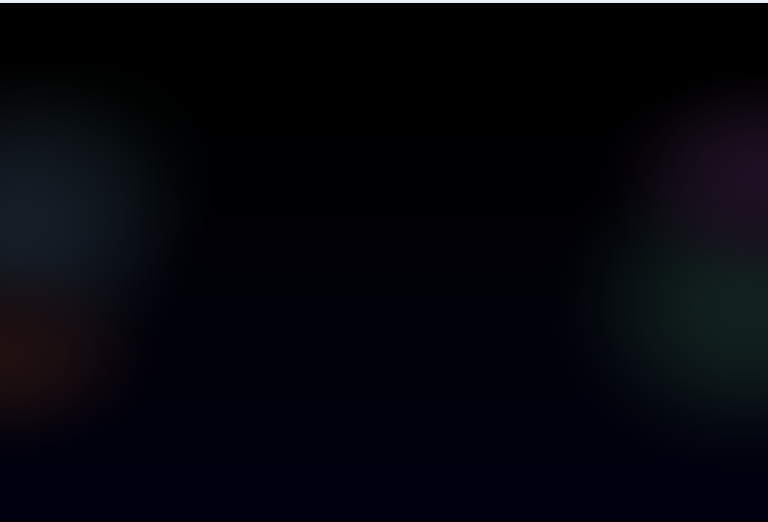
Give the GLSL for this background, as a Shadertoy shader.

```glsl
// A near-black night backdrop with dim coloured lights leaking in from both sides.
// A vertical gradient is overlaid with soft elliptical glows, then closed by a
// bright hairline along the top edge and a faint dark one along the bottom.

// Backdrop gradient, from the floor up to the height where it turns black
const vec3  FLOOR_COLOR  = vec3(0.0, 0.002, 0.062);
const float BLACK_HEIGHT = 0.82;

// Glow colours
const vec3 SLATE  = vec3(0.085, 0.112, 0.150);
const vec3 MOSS   = vec3(0.004, 0.026, 0.016);
const vec3 EMBER  = vec3(0.122, 0.062, 0.064);
const vec3 TEAL   = vec3(0.068, 0.128, 0.120);
const vec3 VIOLET = vec3(0.118, 0.062, 0.134);

// Border lines, in units of the canvas height
const vec3  TOP_LINE_COLOR    = vec3(0.93, 0.94, 0.95);
const vec3  BOTTOM_LINE_COLOR = vec3(0.018, 0.0, 0.03);
const float LINE_HEIGHT       = 0.0057;

// Smooth elliptical falloff: 1 at the centre, 0 at the radii
float glow(vec2 p, vec2 center, vec2 radii) {
    vec2 q = (p - center) / radii;
    float f = max(1.0 - dot(q, q), 0.0);
    return f * f;
}

// Antialiased coverage of the region where d is positive
float coverage(float d) {
    return clamp(d * iResolution.y + 0.5, 0.0, 1.0);
}

void mainImage(out vec4 fragColor, in vec2 fragCoord) {
    // Height spans 0..1; the right-hand glows are measured from the right edge
    vec2 p = fragCoord / iResolution.y;
    vec2 r = vec2(iResolution.x / iResolution.y - p.x, p.y);

    // Backdrop
    vec3 color = FLOOR_COLOR * clamp(1.0 - p.y / BLACK_HEIGHT, 0.0, 1.0);

    // Left side: slate light with a mossy rim, ember below
    color += MOSS * glow(p, vec2(0.17, 0.66), vec2(0.27, 0.26));
    color = mix(color, SLATE, glow(p, vec2(0.04, 0.57), vec2(0.38, 0.34)));
    color = mix(color, EMBER, glow(p, vec2(0.0, 0.32), vec2(0.33, 0.21)));

    // Right side: teal light, violet above
    color = mix(color, TEAL, glow(r, vec2(0.04, 0.415), vec2(0.41, 0.34)));
    color = mix(color, VIOLET, glow(r, vec2(0.01, 0.66), vec2(0.33, 0.23)));

    // Border lines
    color = mix(color, BOTTOM_LINE_COLOR, coverage(LINE_HEIGHT - p.y));
    color = mix(color, TOP_LINE_COLOR, coverage(p.y - 1.0 + LINE_HEIGHT));

    fragColor = vec4(color, 1.0);
}
```
